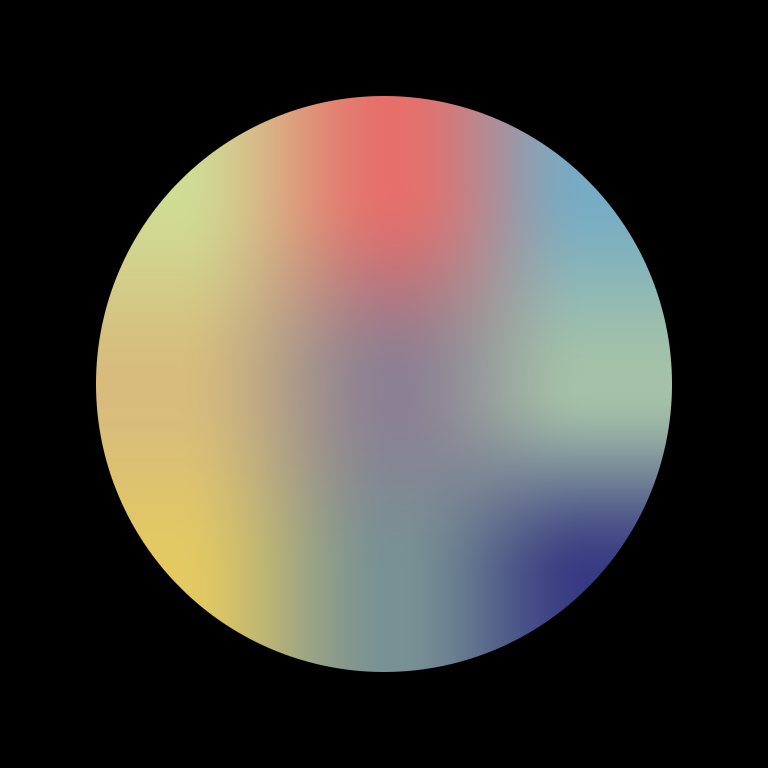
Give the GLSL for this background, as a WebGL 1 fragment shader.

```glsl
precision highp float;

uniform vec2 u_resolution;

// Disc placement, in canvas units
const vec2 DISC_CENTER = vec2(0.5);
const float DISC_RADIUS = 0.375;

// Gradient mesh: x of the left, middle, right columns; y of the low, middle, high rows
const vec3 COLUMNS = vec3(0.228, 0.514, 0.771);
const vec3 ROWS = vec3(0.245, 0.499, 0.759);

// Mesh colours, one row at a time
const vec3 LIME = vec3(0.812, 0.863, 0.580);
const vec3 CORAL = vec3(0.902, 0.435, 0.420);
const vec3 SKY = vec3(0.463, 0.675, 0.769);

const vec3 OCHRE = vec3(0.843, 0.737, 0.490);
const vec3 MAUVE = vec3(0.549, 0.502, 0.576);
const vec3 SAGE = vec3(0.647, 0.761, 0.659);

const vec3 YELLOW = vec3(0.894, 0.790, 0.384);
const vec3 SLATE = vec3(0.470, 0.569, 0.580);
const vec3 NAVY = vec3(0.216, 0.227, 0.510);

const vec3 BACKDROP = vec3(0.0);

// Eased blend through three colours placed at the given stops
vec3 blendThree(vec3 first, vec3 second, vec3 third, vec3 stops, float t) {
  vec3 lower = mix(first, second, smoothstep(stops.x, stops.y, t));
  return mix(lower, third, smoothstep(stops.y, stops.z, t));
}

vec3 meshColor(vec2 p) {
  vec3 low = blendThree(YELLOW, SLATE, NAVY, COLUMNS, p.x);
  vec3 middle = blendThree(OCHRE, MAUVE, SAGE, COLUMNS, p.x);
  vec3 high = blendThree(LIME, CORAL, SKY, COLUMNS, p.x);
  return blendThree(low, middle, high, ROWS, p.y);
}

void main() {
  float canvasSize = min(u_resolution.x, u_resolution.y);
  vec2 p = (gl_FragCoord.xy - 0.5 * u_resolution) / canvasSize + 0.5;

  // Disc mask with an edge about one pixel wide
  float edgeDistance = length(p - DISC_CENTER) - DISC_RADIUS;
  float coverage = clamp(0.5 - edgeDistance * canvasSize, 0.0, 1.0);

  gl_FragColor = vec4(mix(BACKDROP, meshColor(p), coverage), 1.0);
}
```
